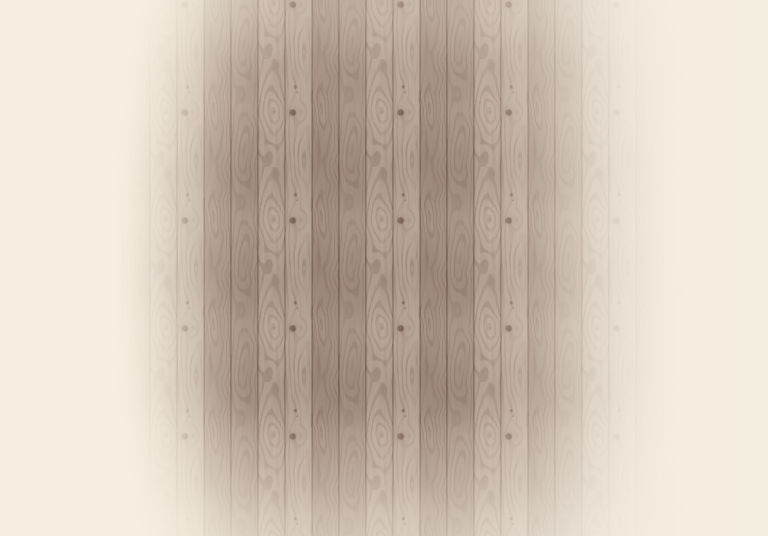
Reproduce this texture procedurally as a Shadertoy shader.

```glsl
// Pale wooden planks with knots and long upright grain, fading into cream at the sides.
// A square tile of four planks repeats; each grain is a set of narrow periodic rings
// bent by noise, and a soft lopsided mask blends the boards with the plain ground.

float hash(vec2 p) {
    return fract(sin(dot(p, vec2(127.1, 311.7))) * 43758.5453);
}

// Value noise that repeats vertically after the given number of cells
float noise(vec2 p, float period) {
    vec2 i = floor(p), f = fract(p);
    f = f * f * (3.0 - 2.0 * f);
    float y0 = mod(i.y, period), y1 = mod(i.y + 1.0, period);
    float low = mix(hash(vec2(i.x, y0)), hash(vec2(i.x + 1.0, y0)), f.x);
    float high = mix(hash(vec2(i.x, y1)), hash(vec2(i.x + 1.0, y1)), f.x);
    return mix(low, high, f.y);
}

// Distance from a ring centre, smooth across the vertical repeat of four units
float ringDistance(vec2 q, vec2 centre, vec2 stretch) {
    vec2 d = q - centre;
    return sqrt(pow(d.x * stretch.x, 2.0) + stretch.y * (1.0 - cos(1.5708 * d.y)));
}

// Rounded bump used to bend the grain into closed loops
float bump(vec2 q, vec2 centre, vec2 size) {
    vec2 d = (q - centre) / size;
    return exp(-dot(d, d));
}

// Dark centre with a softer halo
float knot(vec2 q, vec2 centre, float radius) {
    float r = length(q - centre) / radius;
    return 0.85 * (1.0 - smoothstep(0.55, 1.15, r)) + 0.15 * exp(-r * r * 0.4);
}

// Wood brightness: q spans one plank across and -2..2 along it
float plankTone(vec2 q, float id) {
    vec2 seed = vec2(id * 19.0, 0.0);
    float warp = noise(vec2(q.x * 1.5, q.y * 1.5) + seed, 6.0) - 0.5;
    float ripple = noise(vec2(q.x * 4.0, q.y * 4.0) + seed + 40.0, 16.0) - 0.5;
    vec2 bent = q + vec2(0.20 * warp + 0.035 * ripple, 0.3 * warp);
    float tone, rings, strength;

    if (id < 0.5) {
        // Knotty board: arch from below, loops beside the knots
        rings = ringDistance(bent, vec2(0.75, -1.7), vec2(3.0, 0.45));
        rings += 0.75 * bump(q, vec2(0.62, 0.0), vec2(0.20, 0.32));
        rings -= 0.55 * bump(q, vec2(0.29, 0.0), vec2(0.22, 0.45));
        rings += 0.45 * bump(q, vec2(0.42, 0.85), vec2(0.22, 0.42));
        tone = 0.82;
        strength = 0.20;
    } else if (id < 1.5) {
        rings = ringDistance(bent, vec2(0.37, 0.15), vec2(4.0, 0.60));
        tone = 0.50;
        strength = 0.18;
    } else if (id < 2.5) {
        rings = ringDistance(bent, vec2(0.50, -1.4), vec2(3.6, 0.85));
        rings += 0.5 * bump(q, vec2(0.45, 0.7), vec2(0.2, 0.6));
        tone = 0.57;
        strength = 0.16;
    } else {
        rings = ringDistance(bent, vec2(0.56, 0.05), vec2(3.4, 1.7));
        rings += 0.5 * bump(q, vec2(0.45, -1.6), vec2(0.2, 0.5));
        tone = 0.78;
        strength = 0.23;
    }

    // Late-wood lines, unevenly strong along the board
    float line = smoothstep(0.0, 0.95, sin(rings * 11.5 + ripple));
    float patches = 0.35 + 1.0 * noise(q * vec2(3.0, 1.5) + seed + 7.0, 6.0);
    tone -= strength * line * patches;

    // Long upright fibres and broad light bands
    tone += 0.13 * (noise(vec2(bent.x * 9.0, q.y * 0.75) + seed, 3.0) - 0.5);
    tone += 0.09 * (noise(vec2(q.x * 19.0, q.y * 1.25) + seed, 5.0) - 0.5);
    tone += 0.065 * cos(1.5708 * (q.y + 0.1));

    if (id < 0.5) {
        tone -= 0.85 * knot(q, vec2(0.29, 0.0), 0.14);
        tone -= 0.60 * knot(q, vec2(0.38, 0.95), 0.07);
        tone -= 0.50 * knot(q, vec2(0.46, 0.75), 0.04);
    } else if (id > 2.5) {
        tone -= 0.16 * knot(q, vec2(0.58, 0.0), 0.09);
    }
    return tone;
}

// How much wood shows through the cream ground
float woodMask(vec2 p) {
    float bow = 4.0 * (p.y - 0.5) * (p.y - 0.5);
    float left = smoothstep(0.20 + 0.05 * bow, 0.48 + 0.10 * bow, p.x);
    float right = 1.0 - smoothstep(0.85 - 0.04 * bow, 1.27 - 0.03 * bow, p.x);
    float top = 1.0 - 0.28 * smoothstep(0.75, 1.02, p.y);
    float bottom = 1.0 - 0.55 * smoothstep(0.26, -0.02, p.y);
    float haze = 0.025 * smoothstep(0.15, 0.4, p.x) * (1.0 - smoothstep(1.1, 1.42, p.x));
    return clamp(0.97 * left * right * top * bottom + haze, 0.0, 1.0);
}

void mainImage(out vec4 fragColor, in vec2 fragCoord) {
    vec2 p = fragCoord / iResolution.y;

    // Plank units, with the main knot row at y = 0
    vec2 w = (p - vec2(0.5317, 0.5886)) / 0.05035;
    float id = mod(floor(w.x), 4.0);
    vec2 q = vec2(fract(w.x), mod(w.y + 2.0, 4.0) - 2.0);
    float tone = plankTone(q, id);

    // Deeper colour in the middle, left of centre
    vec2 core = (p - vec2(0.62, 0.48)) / vec2(0.22, 0.42);
    tone -= 0.05 * exp(-dot(core, core));

    // Thin dark seams, smoothed to the pixel size
    float edge = min(q.x, 1.0 - q.x);
    float blur = 1.0 / (iResolution.y * 0.05035);
    float seam = 1.0 - smoothstep(0.005, 0.02 + blur, edge);
    tone -= 0.46 * seam + 0.05 * exp(-edge * 14.0);

    vec3 wood = mix(vec3(0.515, 0.425, 0.375), vec3(0.75, 0.68, 0.63), tone);
    vec3 cream = mix(vec3(0.970, 0.940, 0.885), vec3(0.962, 0.934, 0.882), p.x);
    fragColor = vec4(mix(cream, wood, woodMask(p)), 1.0);
}
```
